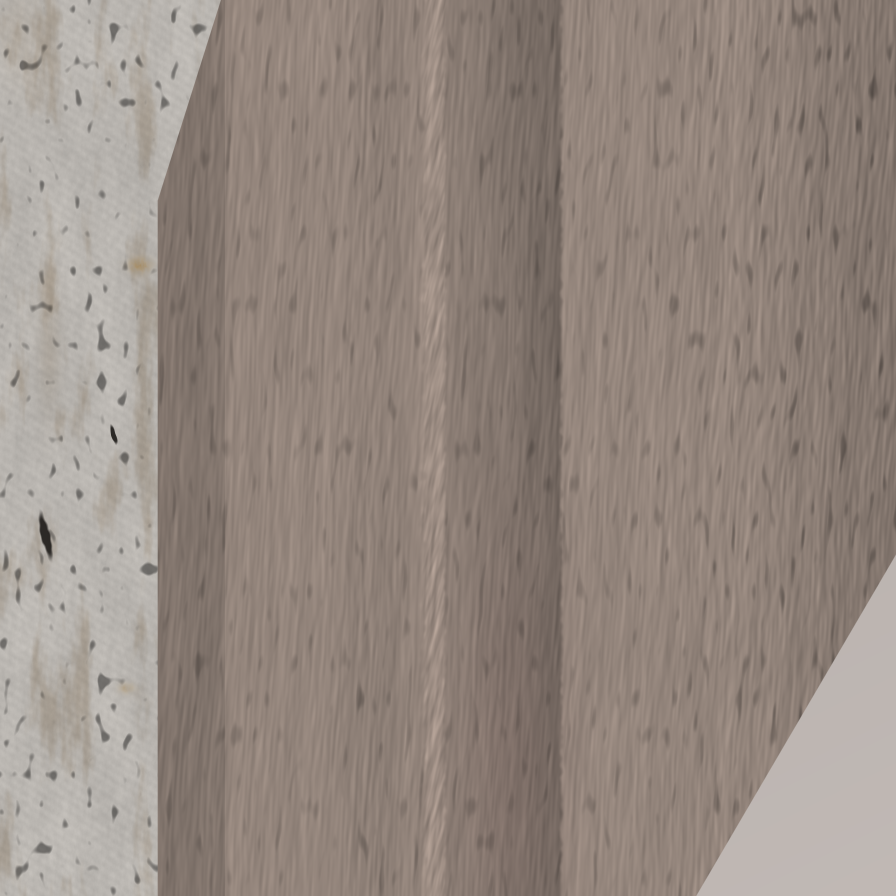
Reproduce this texture procedurally as a WebGL 1 fragment shader.

```glsl
precision highp float;
// Taupe wood moulding with upright grain, between pitted pale stone on the left
// and a plain grey corner at lower right. Stretched gradient noise makes the
// grain, pores and stone; straight-edge masks lay out the panels.
uniform vec2 u_resolution;

vec2 gradient(vec2 cell) {
  float a = 6.2832 * fract(sin(dot(cell, vec2(127.1, 311.7))) * 43758.55);
  return vec2(cos(a), sin(a));
}

float noise(vec2 p) {
  vec2 i = floor(p), f = fract(p);
  vec2 w = f * f * f * (f * (f * 6.0 - 15.0) + 10.0);
  float a = dot(gradient(i), f);
  float b = dot(gradient(i + vec2(1, 0)), f - vec2(1, 0));
  float c = dot(gradient(i + vec2(0, 1)), f - vec2(0, 1));
  float d = dot(gradient(i + vec2(1, 1)), f - vec2(1, 1));
  return mix(mix(a, b, w.x), mix(c, d, w.x), w.y);
}

float fbm(vec2 p) {
  float sum = 0.0, amp = 0.6;
  for (int i = 0; i < 4; i++) {
    sum += amp * noise(p);
    p = p * 2.03 + 17.3;
    amp *= 0.55;
  }
  return sum;
}

// Soft step one and a half pixels wide
float edge(float d) {
  float px = 0.75 / u_resolution.y;
  return smoothstep(-px, px, d);
}

float spot(vec2 p, vec2 center, vec2 radius) {
  vec2 q = (p - center) / radius;
  return exp(-dot(q, q));
}

// Dark sliver leaning to the left as it rises
float crack(vec2 p, vec2 center, vec2 radius) {
  vec2 q = p - center;
  q.x += 0.22 * q.y + 0.0025 * noise(p * 90.0);
  return 1.0 - smoothstep(0.65, 1.15, length(q / radius));
}

float grainHeight(vec2 p) {
  return noise(p * vec2(125.0, 28.0)) + 0.7 * noise(p * vec2(235.0, 34.0) + 40.0);
}

vec3 stone(vec2 p) {
  float cloud = fbm(p * vec2(22.0, 8.0));
  float speckle = fbm(p * vec2(130.0, 85.0) + 9.0);
  vec3 col = vec3(0.725, 0.71, 0.69) * (1.0 + 0.09 * cloud + 0.07 * speckle);

  // Warm veins, weave and scattered pits
  float vein = smoothstep(0.02, 0.4, fbm(p * vec2(28.0, 7.0) + 31.0));
  vein += 0.6 * spot(p, vec2(0.055, 0.61), vec2(0.012, 0.07)) + 0.5 * spot(p, vec2(0.02, 0.96), vec2(0.02, 0.05));
  col *= 1.0 - vein * vec3(0.10, 0.13, 0.17);
  col *= 1.0 + 0.012 * sin(dot(p, vec2(360.0, 560.0)));
  float pit = smoothstep(0.32, 0.55, noise(p * vec2(75.0, 48.0) + 3.0) + 0.35 * cloud);
  col *= 1.0 - 0.42 * pit;

  // Rust marks and open cracks
  float rust = spot(p, vec2(0.156, 0.704), vec2(0.012, 0.008)) + 0.6 * spot(p, vec2(0.141, 0.232), vec2(0.008, 0.006));
  col = mix(col, vec3(0.64, 0.52, 0.33), 0.75 * rust * (0.8 + speckle));
  float split = max(crack(p, vec2(0.051, 0.402), vec2(0.0055, 0.027)), crack(p, vec2(0.127, 0.515), vec2(0.003, 0.011)));
  return mix(col, vec3(0.11, 0.10, 0.09), 0.9 * split);
}

vec3 wood(vec2 p) {
  float rough = 0.003 * noise(p * vec2(20.0, 100.0));
  float x = p.x + rough;
  float ridge = smoothstep(0.468, 0.478, x + rough) * (1.0 - smoothstep(0.494, 0.499, x));

  // Panel shading from left to right
  float shade = mix(0.88, 1.01, edge(p.x - 0.251));
  shade -= 0.04 * smoothstep(0.37, 0.41, x) * (1.0 - smoothstep(0.43, 0.47, x));
  shade = mix(shade, mix(0.95, 0.82, smoothstep(0.50, 0.62, x)), smoothstep(0.492, 0.50, x));
  shade = mix(shade, 1.01 - 0.12 * smoothstep(0.80, 1.0, x), smoothstep(0.624, 0.629, x));
  shade += 0.05 * ridge;
  shade -= 0.05 * spot(p, vec2(0.622, 0.5), vec2(0.004, 2.0)) + 0.04 * spot(p, vec2(0.253, 0.5), vec2(0.002, 2.0));

  // Relief lit from the side; the ridge carries steeper strokes
  vec2 g = vec2(p.x - 0.06 * p.y + 0.006 * noise(p * vec2(6.0, 4.0)), p.y);
  float relief = grainHeight(g) - grainHeight(g + vec2(0.0022, -0.001));
  vec2 s = vec2(p.x - 0.24 * p.y, p.y);
  float strokes = noise(s * vec2(165.0, 14.0)) + 0.6 * noise(s * vec2(300.0, 45.0));
  float coarse = 0.65 + 0.45 * smoothstep(0.62, 0.95, x) + 0.3 * spot(p, vec2(0.41, 0.5), vec2(0.02, 2.0));
  float detail = mix(0.12 * relief * coarse, 0.21 * strokes, ridge);

  // Fine streaks, broad bands and short dark pores
  detail += 0.10 * noise(g * vec2(260.0, 9.0) + 5.0);
  detail += 0.055 * noise(g * vec2(55.0, 2.5) + 11.0);
  float pore = smoothstep(0.22, 0.55, noise(g * vec2(105.0, 25.0) + 70.0));
  detail -= 0.22 * pore * coarse * (1.0 - 0.7 * ridge);

  vec3 col = vec3(0.575, 0.518, 0.482) * (shade + detail);
  return col * (1.0 - vec3(0.0, 0.025, 0.02) * spot(p, vec2(0.57, 0.15), vec2(0.06, 0.25)));
}

void main() {
  vec2 p = gl_FragCoord.xy / u_resolution;
  float stoneEnd = 0.176 + 0.315 * max(p.y - 0.776, 0.0);
  vec3 col = mix(stone(p), wood(p), edge(p.x - stoneEnd));

  // Smooth slanted corner
  vec3 plain = vec3(0.745, 0.715, 0.70) + 0.02 * (p.x - 0.9) - 0.04 * (p.y - 0.15);
  float corner = dot(p - vec2(0.777, 0.0), vec2(0.863, -0.505));
  gl_FragColor = vec4(mix(col, plain, edge(corner)), 1.0);
}
```
